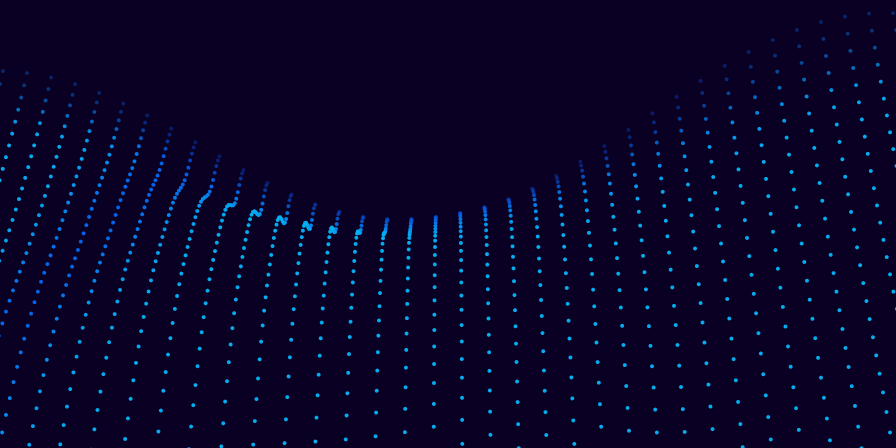
Give the GLSL for this background, as a Shadertoy shader.

```glsl
// Perspective sheet of glowing blue dots rolling as a wave on dark indigo.
#define ROWS 38
#define FAR_SPACING 0.0537
#define PERSPECTIVE 0.0068
#define ROWS_PER_SPAN 20.0
#define WAVE_FREQ 0.17
#define DOT_RADIUS 0.0043
#define BACKGROUND vec3(0.037, 0.0, 0.138)
#define FAR_BLUE vec3(0.02, 0.28, 0.90)
#define NEAR_CYAN vec3(0.01, 0.68, 0.94)

// Height of the sheet at a signed column and a row counted from the far edge.
float sheetHeight(float column, float row) {
    float t = row / ROWS_PER_SPAN;
    float bow = 4.0 * t * (1.0 - t);
    float phase = WAVE_FREQ * column;

    // Ground slope, then the swell turning from far to near.
    float drop = mix(0.289, 0.776, t) - 0.057 * bow;
    drop += (mix(0.195, 0.052, t) - 0.065 * bow) * cos(phase);
    drop += (mix(-0.031, 0.172, t) - 0.016 * bow) * sin(phase);
    drop += mix(-0.0035, 0.0013, t) * column;

    // Curl behind the trough and steeper fall near the viewer.
    vec2 curl = vec2((column + 6.0) / 5.0, (t - 0.3) / 0.2);
    drop += 0.068 * exp(-dot(curl, curl));
    float nearPart = max(t - 1.0, 0.0);
    return 1.0 - drop - 0.36 * nearPart * nearPart;
}

// Blue at the far edge and along the left slope, cyan elsewhere.
vec3 dotColor(float column, float row) {
    float cyan = smoothstep(0.0, 11.0, row + 0.25 * abs(column));
    float slope = (column + 9.5 + 0.23 * row) / 2.5;
    cyan *= 1.0 - 0.75 * exp(-slope * slope);
    return mix(FAR_BLUE, NEAR_CYAN, cyan);
}

void mainImage(out vec4 fragColor, in vec2 fragCoord) {
    float pixel = 1.0 / iResolution.y;
    vec2 p = fragCoord * pixel;
    p.x -= 0.5 * iResolution.x * pixel;
    vec3 color = BACKGROUND;

    // Each row needs only the column nearest to this point.
    for (int i = 0; i < ROWS; i++) {
        float row = float(i);
        float spacing = FAR_SPACING / (1.0 - PERSPECTIVE * row);
        float column = floor(p.x / spacing) + 0.5;
        vec2 center = vec2(column * spacing, sheetHeight(column, row));
        float dist = length(p - center);
        float coverage = clamp((DOT_RADIUS - dist) / pixel + 0.5, 0.0, 1.0);
        float fade = mix(0.35, 1.0, smoothstep(0.0, 5.0, row));
        color = mix(color, dotColor(column, row), coverage * fade);
    }
    fragColor = vec4(color, 1.0);
}
```
